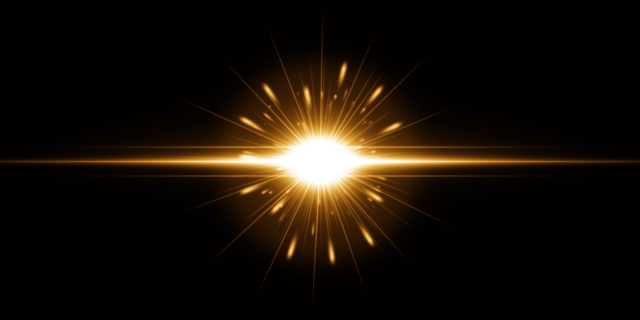
A WebGL 2 fragment shader for this background:

```glsl
#version 300 es
precision highp float;
// A golden starburst on black with a wide horizontal lens flare.
// Light is summed as one scalar: halo, core, beam, radial rays and sparks,
// then mapped through an exponential film curve from brown to gold to white.

uniform vec2 u_resolution;
out vec4 outColor;

// Lengths are in canvas heights, measured from the burst centre.
const vec2 CENTER = vec2(0.0, -0.005);
const vec3 GOLD = vec3(1.0, 0.48, 0.07);
const vec3 HOT_SHIFT = vec3(0.0, 0.013, 0.022);
const vec3 BLACK_TINT = vec3(0.008, 0.002, 0.0);
const float CORE_RADIUS = 0.066;
const float HALO_RADIUS = 0.17;
const float SIDE_LINE_OFFSET = 0.045;
const float RAY_WIDTH = 0.0024;
const int FINE_RAYS = 84;
const int LONG_RAYS = 16;
const int SMALL_SPARKS = 46;
const int LARGE_SPARKS = 14;
const float LONG_RAY_STEP = radians(22.25);
const float LARGE_SPARK_STEP = radians(25.2);
const float TAU = 6.2831853;

float hash(int n, int channel) {
    uint h = uint(n) * 747796405u + uint(channel) * 2891336453u + 1013904223u;
    h = ((h >> ((h >> 28u) + 4u)) ^ h) * 277803737u;
    h = (h >> 22u) ^ h;
    return float(h & 65535u) / 65536.0;
}

float bell(float x, float width) {
    x /= width;
    return exp(-x * x);
}

// Coordinates along and across a direction leaving the centre.
vec2 alongRay(vec2 p, float angle) {
    vec2 dir = vec2(cos(angle), sin(angle));
    return vec2(dot(p, dir), dir.x * p.y - dir.y * p.x);
}

float ray(vec2 p, float angle, float reach, float width) {
    vec2 q = alongRay(p, angle);
    float taper = clamp(1.0 - q.x / reach, 0.0, 1.0);
    return bell(q.y, width) * taper * smoothstep(0.0, 0.03, q.x);
}

// Teardrop with a short bright head and a longer tail facing the centre.
float spark(vec2 p, float angle, float radius, float size, float width) {
    vec2 q = alongRay(p, angle);
    float s = q.x - radius;
    return bell(q.y, width) * bell(s, s > 0.0 ? size * 0.55 : size * 1.3);
}

float burst(vec2 p, float pixel) {
    float light = 0.0;
    float thin = max(RAY_WIDTH, 0.65 * pixel);

    for (int i = 0; i < FINE_RAYS; i++) {
        float angle = TAU * (float(i) + hash(i, 0)) / float(FINE_RAYS);
        float reach = mix(0.14, 0.36, hash(i, 1));
        light += mix(0.3, 1.1, hash(i, 2)) * ray(p, angle, reach, thin);
    }
    for (int i = 1; i < LONG_RAYS; i++) {
        float angle = float(i) * LONG_RAY_STEP;
        light += 0.85 * ray(p, angle, mix(0.43, 0.49, hash(i, 3)), thin);
    }
    for (int i = 0; i < SMALL_SPARKS; i++) {
        float angle = TAU * (float(i) + hash(i, 4)) / float(SMALL_SPARKS);
        float radius = mix(0.12, 0.235, hash(i, 5));
        float size = mix(0.004, 0.019, hash(i, 6));
        light += 1.6 * hash(i, 7) * spark(p, angle, radius, size, max(0.0038, thin));
    }
    // Large sparks reach further vertically, with a slow dip in radius.
    for (int i = 1; i < LARGE_SPARKS; i++) {
        float angle = float(i) * LARGE_SPARK_STEP;
        float dip = max(cos(TAU * (float(i) - 4.2) / 4.6), 0.0);
        float radius = 0.23 + 0.07 * abs(sin(angle)) - 0.09 * dip * dip * dip;
        light += 2.8 * spark(p, angle, radius, 0.027, 0.0065);
    }
    return light;
}

float flare(vec2 p, float pixel) {
    float x = abs(p.x);
    float y = abs(p.y);
    // Tapered main streak
    float width = 0.004 + 0.018 * exp(-x / 0.24);
    float power = 4.6 * bell(x, 0.4) + 1.25 * max(1.0 - x, 0.0) + 0.25;
    float light = power * exp(-y / width);
    // Warm haze, stronger above the streak
    float above = smoothstep(-0.008, 0.008, p.y);
    light += mix(0.3, 0.85, above) * exp(-y / 0.048) * bell(x, 0.48);
    // Pair of parallel lines
    float line = bell(y - SIDE_LINE_OFFSET, max(0.003, 0.65 * pixel));
    return light + mix(0.85, 1.05, above) * line * bell(x, 0.4);
}

void main() {
    vec2 p = (gl_FragCoord.xy - 0.5 * u_resolution) / u_resolution.y - CENTER;
    float pixel = 1.0 / u_resolution.y;
    float r = length(p);

    // Soft halo, faint rim and overexposed core
    float light = 1.15 * bell(r, HALO_RADIUS) + 0.09 * bell(r - 0.27, 0.055);
    light += 9.0 * bell(length(p * vec2(0.8, 1.0)), CORE_RADIUS);
    light += burst(p, pixel) + flare(p, pixel);

    vec3 exposure = light * GOLD + light * light * light * HOT_SHIFT;
    outColor = vec4(max(1.0 - exp(-exposure), BLACK_TINT), 1.0);
}
```
